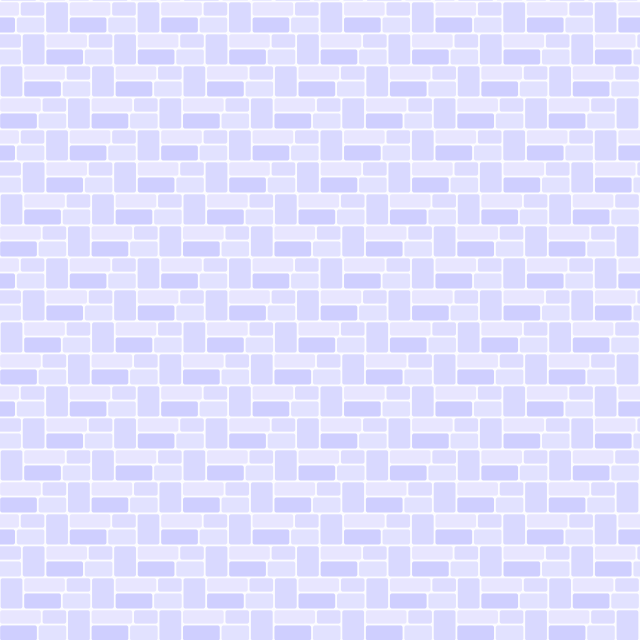
Give the GLSL for this pattern, as a WebGL 2 fragment shader.

```glsl
#version 300 es
precision highp float;

#define COLUMNS 7.0
#define ROWS 20.0
#define TOP_SHIFT 0.0022
#define JOINT_WIDTH 0.0028
#define CORNER_RADIUS 0.0034
#define TALL_EDGE 0.258
#define UPPER_SPLIT 0.722
#define LOWER_SPLIT 0.679
#define COURSE_SPLIT 0.473

uniform vec2 u_resolution;
out vec4 fragColor;

const vec3 JOINT = vec3(0.99, 0.99, 1.0);
const vec3 TALL = vec3(0.85, 0.85, 1.0);
const vec3 UPPER_LONG = vec3(0.91, 0.90, 1.0);
const vec3 UPPER_SHORT = vec3(0.87, 0.865, 1.0);
const vec3 LOWER_LONG = vec3(0.81, 0.81, 1.0);
const vec3 LOWER_SHORT = vec3(0.886, 0.886, 1.0);

// Horizontal start of the tall brick in each of four successive rows
const vec4 ROW_SHIFT = vec4(0.495, 0.239, -0.003, 0.734);

float roundedBox(vec2 p, vec2 halfSize, float radius) {
    vec2 q = abs(p) - halfSize + radius;
    return length(max(q, 0.0)) + min(max(q.x, q.y), 0.0) - radius;
}

void main() {
    vec2 uv = gl_FragCoord.xy / u_resolution;
    float pixel = 1.0 / min(u_resolution.x, u_resolution.y);

    // Rows are numbered from the top
    vec2 grid = vec2(uv.x * COLUMNS, (1.0 - uv.y - TOP_SHIFT) * ROWS);
    int row = int(mod(floor(grid.y), 4.0));
    vec2 cell = fract(vec2(grid.x - ROW_SHIFT[row], grid.y));

    // Choose the brick: its bounds within the cell and its colour
    vec2 low = vec2(0.0);
    vec2 high = vec2(TALL_EDGE, 1.0);
    vec3 brick = TALL;
    if (cell.x > TALL_EDGE) {
        bool upper = cell.y < COURSE_SPLIT;
        float split = upper ? UPPER_SPLIT : LOWER_SPLIT;
        bool isLong = cell.x < split;
        low = vec2(isLong ? TALL_EDGE : split, upper ? 0.0 : COURSE_SPLIT);
        high = vec2(isLong ? split : 1.0, upper ? COURSE_SPLIT : 1.0);
        brick = upper ? (isLong ? UPPER_LONG : UPPER_SHORT)
                      : (isLong ? LOWER_LONG : LOWER_SHORT);
    }

    // Distance to the brick outline in canvas units
    vec2 cellSize = 1.0 / vec2(COLUMNS, ROWS);
    vec2 offset = (cell - 0.5 * (low + high)) * cellSize;
    vec2 halfSize = 0.5 * ((high - low) * cellSize - JOINT_WIDTH);
    float d = roundedBox(offset, halfSize, CORNER_RADIUS);

    float coverage = clamp(0.5 - d / pixel, 0.0, 1.0);
    fragColor = vec4(mix(JOINT, brick, coverage), 1.0);
}
```
